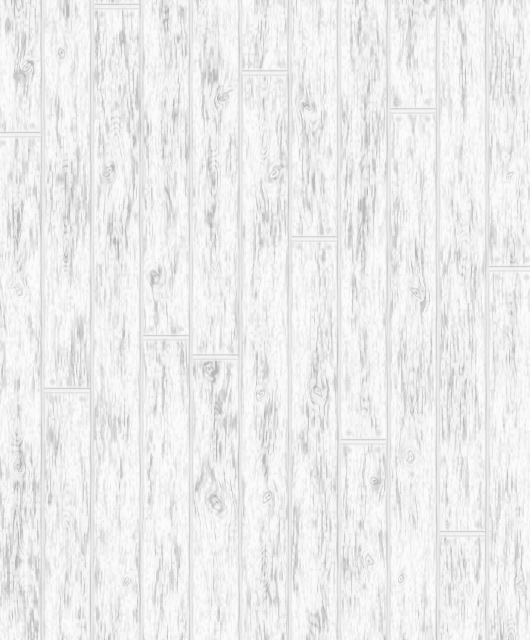
Reproduce this texture procedurally as a WebGL 1 fragment shader.

```glsl
precision highp float;

uniform vec2 u_resolution;

const float PLANK = 0.0772;

float hash(vec2 p) {
  vec3 q = fract(p.xyx * 0.1031);
  q += dot(q, q.yzx + 33.33);
  return fract((q.x + q.y) * q.z);
}

float noise(vec2 p) {
  vec2 i = floor(p), f = fract(p);
  f = f * f * (3.0 - 2.0 * f);
  return mix(mix(hash(i), hash(i + vec2(1.0, 0.0)), f.x),
             mix(hash(i + vec2(0.0, 1.0)), hash(i + 1.0), f.x), f.y);
}

// Soft-edged stroke of the given half width
float stroke(float d, float halfWidth) {
  float px = 1.0 / u_resolution.y;
  return 1.0 - smoothstep(halfWidth - px, halfWidth + px, abs(d));
}

// Staggered height of the butt joint in each plank
float jointHeight(float id) {
  float turn = mod(id, 6.0);
  float bulge = 0.32 * exp(-0.3 * (id - 7.0) * (id - 7.0));
  float skip = step(abs(turn - 4.0), 0.1) * 0.077 * (7.0 - id);
  float drop = step(abs(turn - 3.0), 0.1) * 0.12;
  return fract(0.79 + 0.6 * id + bulge + skip - drop);
}

// x: knot darkness, y: sideways push on the grain
vec2 knots(vec2 q, float board) {
  vec2 result = vec2(0.0);
  for (int k = -1; k <= 1; k++) {
    float row = floor(q.y / 0.16) + float(k);
    vec2 seed = vec2(board * 3.0 + 11.0, row + 20.0);
    float present = step(hash(seed), 0.42);
    float radius = mix(0.003, 0.0075, hash(seed + 40.0));
    vec2 center = vec2((hash(seed + 80.0) - 0.5) * 0.036,
                       (row + 0.2 + 0.6 * hash(seed + 120.0)) * 0.16);
    vec2 d = q - center;
    d.x += d.y * 1.4 * (hash(seed + 160.0) - 0.5);
    d += 0.006 * (noise(q * 150.0 + board * 7.0) - 0.5);
    float l = length(d * vec2(1.0, 0.65)) / radius;
    float rings = (0.5 + 0.5 * cos(l * 6.5)) * exp(-0.5 * l * l);
    result += present * vec2(rings, d.x * exp(-0.1 * l * l));
  }
  return result;
}

// Fine streaks, flecks and arched figure of one board
float grain(vec2 q, float board, float push) {
  vec2 g = vec2(q.x - 0.7 * push, q.y);
  g.x += 0.005 * (noise(vec2(q.y * 11.0, board * 5.0)) - 0.5);

  float fine = smoothstep(0.38, 0.9, noise(g * vec2(430.0, 50.0) + board * 17.0));
  float fleck = smoothstep(0.4, 0.95, noise(g * vec2(450.0, 200.0) + board * 29.0));
  float worn = 0.6 * noise(g * vec2(75.0, 9.0) + board * 13.0)
             + 0.4 * noise(g * vec2(150.0, 30.0) + board * 31.0);
  worn = smoothstep(0.35, 0.75, worn);

  float heart = exp(-pow(q.x / 0.009, 2.0));
  heart *= smoothstep(0.4, 0.75, noise(vec2(board * 9.0, q.y * 10.0)));
  float figure = noise(g * vec2(70.0, 18.0) + board * 23.0);
  float arches = smoothstep(0.2, 0.45, abs(fract(figure * 7.0) - 0.5));

  return fine * mix(0.035, 0.15, worn) + fleck * mix(0.04, 0.07, worn)
       + 0.025 * worn + heart * (0.02 + arches * (0.05 + 0.09 * fine));
}

void main() {
  vec2 p = gl_FragCoord.xy / u_resolution.y;
  float t = (p.x - 0.0664) / PLANK + 1.0;
  float id = floor(t);
  vec2 q = vec2((fract(t) - 0.5) * PLANK, p.y);
  float dy = p.y - jointHeight(id);
  float board = id * 2.0 + step(0.0, dy);

  // Wood
  vec2 knot = knots(q, board);
  float shade = grain(q, board, knot.y) + 0.17 * knot.x;

  // Long seams: a pale groove between two worn edges
  float seam = (fract(t + 0.5) - 0.5) * PLANK;
  seam += 0.0012 * (noise(vec2(p.y * 45.0, floor(t + 0.5) * 7.0)) - 0.5);
  float groove = 1.0 - smoothstep(0.0015, 0.006, abs(seam));
  float wear = noise(vec2(floor(t + 0.5) * 19.0, p.y * 22.0));
  shade = mix(shade, 0.065, 0.8 * groove);
  shade += stroke(seam + 0.0020, 0.0007) * mix(0.06, 0.19, wear);
  shade += stroke(seam - 0.0026, 0.0005) * mix(0.11, 0.0, wear);

  // Butt joints: a light gap between two lines
  float inside = 1.0 - smoothstep(0.0345, 0.0365, abs(q.x));
  float gap = inside * (1.0 - smoothstep(0.004, 0.0085, abs(dy)));
  shade = mix(shade, 0.03, 0.85 * gap);
  shade += inside * 0.16 * stroke(dy - 0.0030, 0.0008);
  shade += inside * 0.09 * stroke(dy + 0.0038, 0.0008);

  // Four nail heads around each joint
  float nail = length(vec2(abs(q.x) - 0.023, abs(dy) - 0.0135));
  float head = 1.0 - smoothstep(0.0025, 0.0065, nail);
  shade = mix(shade, 0.09, 0.8 * head);
  shade += 0.03 * stroke(nail - 0.0042, 0.0006) + 0.07 * stroke(nail, 0.0014);

  gl_FragColor = vec4(vec3(0.985 - min(shade, 0.26)), 1.0);
}
```
